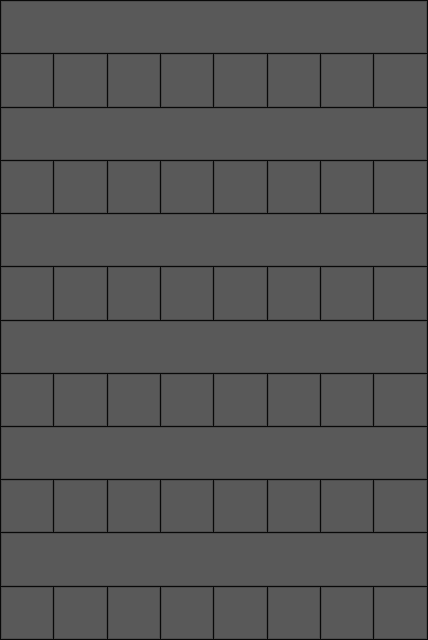
A Shadertoy shader for this pattern:

```glsl
const vec2 GRID = vec2(8.0, 12.0);      // cells across and down
const float LINE_WIDTH = 0.0031;        // share of the canvas width
const vec3 PANEL_COLOR = vec3(0.35);
const vec3 LINE_COLOR = vec3(0.035);

// Coverage of a pixel by a line of the given width, all in pixels
vec2 lineCoverage(vec2 distanceToLine, float width) {
    return clamp(0.5 * width + 0.5 - distanceToLine, 0.0, 1.0) * min(width, 1.0);
}

void mainImage(out vec4 fragColor, in vec2 fragCoord) {
    float width = LINE_WIDTH * iResolution.x;
    float inset = 0.5 * width;

    // Grid inset by half a line, so the outer border stays whole
    vec2 cellSize = (iResolution.xy - width) / GRID;
    vec2 cell = (fragCoord - inset) / cellSize;

    // Nearest grid lines, centred on pixels to keep them crisp
    vec2 lineIndex = clamp(floor(cell + 0.5), vec2(0.0), GRID);
    vec2 lineCentre = ceil(inset + lineIndex * cellSize - 0.01) - 0.5;
    vec2 coverage = lineCoverage(abs(fragCoord - lineCentre), width);

    // Even rows are split into squares; odd rows are unbroken bands
    float row = clamp(floor(cell.y), 0.0, GRID.y - 1.0);
    bool isSplitRow = mod(row, 2.0) < 0.5;
    bool isBorder = lineIndex.x < 0.5 || lineIndex.x > GRID.x - 0.5;
    if (!isSplitRow && !isBorder) coverage.x = 0.0;

    float ink = max(coverage.x, coverage.y);
    fragColor = vec4(mix(PANEL_COLOR, LINE_COLOR, ink), 1.0);
}
```
